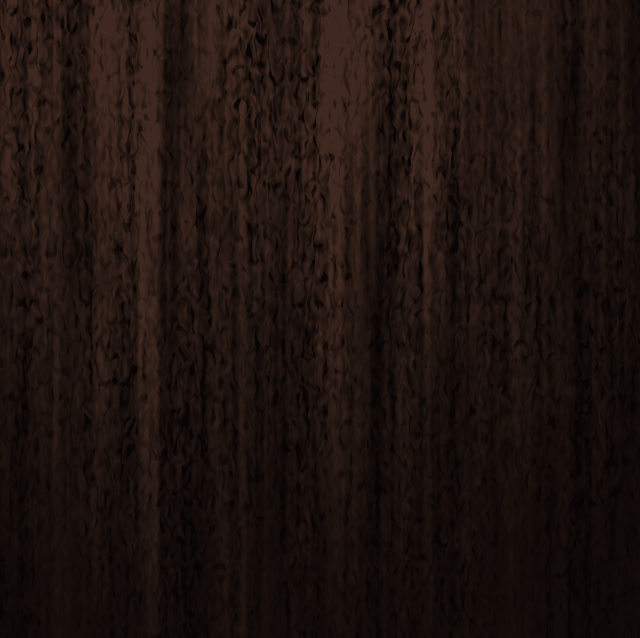
Write a WebGL 2 fragment shader that draws this texture.

```glsl
#version 300 es
precision highp float;
// Dark brown wood with fine vertical grain, lit from above.

uniform vec2 u_resolution;
out vec4 fragColor;

vec2 gradient(vec2 cell) {
    uvec2 q = uvec2(ivec2(cell) + 4096) * uvec2(1597334673u, 3812015801u);
    uint h = (q.x ^ q.y) * 1597334673u;
    h = (h ^ (h >> 15)) * 2246822519u;
    float angle = float(h >> 8) * 6.28318 / 16777216.0;
    return vec2(cos(angle), sin(angle));
}

// Gradient noise, roughly -0.7 to 0.7
float noise(vec2 p) {
    vec2 i = floor(p), f = p - i;
    vec2 s = f * f * f * (f * (f * 6.0 - 15.0) + 10.0);
    vec2 e = vec2(1, 0);
    return mix(mix(dot(gradient(i), f), dot(gradient(i + e), f - e), s.x),
               mix(dot(gradient(i + e.yx), f - e.yx), dot(gradient(i + 1.0), f - 1.0), s.x), s.y);
}

// Long vertical bands, from broad to hair-thin
float bands(vec2 p) {
    return 0.45 * noise(p * vec2(9.0, 0.6) + 3.3)
         + 0.65 * noise(p * vec2(25.0, 0.9) + 17.7)
         + 0.60 * noise(p * vec2(61.0, 1.8) + 41.1)
         + 0.45 * noise(p * vec2(125.0, 4.0) + 63.9);
}

// Pale streaks at loose intervals, alternately narrow and wide
float streaks(vec2 p) {
    float sum = 0.0;
    for (int i = 0; i < 6; i++) {
        float k = float(i);
        float center = 0.09 + 0.145 * k + 0.003 * noise(vec2(k * 7.3, p.y * 4.0));
        float width = mix(0.007, 0.016, mod(k, 2.0));
        float d = (p.x - center) / width;
        sum += exp(-d * d * d * d) * (0.8 + 0.5 * noise(vec2(k * 5.1 + 0.4, p.y * 2.5)));
    }
    return sum;
}

// Short wavy fibres, small dark pores and thin dark threads
float fibres(vec2 p) {
    vec2 warp = vec2(noise(p * vec2(62.0, 45.0)), noise(p * vec2(50.0, 30.0) + 9.5));
    vec2 q = p + warp * vec2(0.006, 0.014);
    float strands = 0.50 * noise(q * vec2(80.0, 22.0) + 5.2)
                  + 0.75 * noise(q * vec2(150.0, 62.0) + 28.6);
    float pores = smoothstep(0.18, 0.38, noise(q * vec2(120.0, 48.0) + 71.4));
    float thread = 1.0 - smoothstep(0.0, 0.11, abs(noise(q * vec2(52.0, 13.0) + 33.1)));
    return strands - 0.6 * pores - 0.4 * thread + 0.16;
}

void main() {
    vec2 uv = gl_FragCoord.xy / u_resolution;
    vec2 p = gl_FragCoord.xy / u_resolution.y;
    p.x += 0.002 * noise(p * vec2(5.0, 3.0));

    // Light fades downwards and towards both sides
    float light = mix(0.15, 0.82, smoothstep(-0.1, 1.08, uv.y));
    light *= mix(1.0, 0.5, smoothstep(0.12, 0.6, abs(uv.x - 0.42)));

    // Fibres show more strongly in some columns
    float roughness = clamp(0.95 + 1.1 * noise(p * vec2(13.0, 1.6) + 52.0), 0.5, 1.4);
    float grain = bands(p) * 1.1 + streaks(p) * 0.65 + fibres(p) * roughness * 0.95;
    float tone = clamp(light * (0.84 + grain) + 0.06 * grain, -0.1, 1.05);

    vec3 color = mix(vec3(0.047, 0.027, 0.021), vec3(0.238, 0.151, 0.118), tone);
    fragColor = vec4(color, 1.0);
}
```
